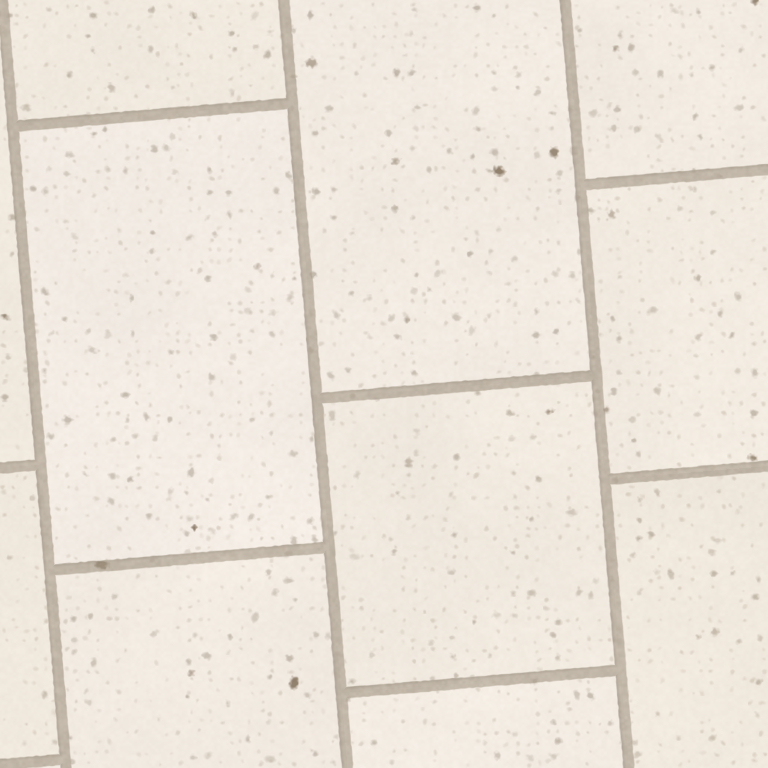
Reproduce this texture procedurally as a WebGL 1 fragment shader.

```glsl
precision highp float;
// Cream stone paving, slightly rotated: columns of alternating long and short
// slabs, each column shifted by its own phase, with taupe joints between them.
// Value noise mottles the stone; jittered cells scatter faint and dark specks.

uniform vec2 u_resolution;

const float TILT = 0.0828;
const float COLUMN_WIDTH = 0.3652;
const float COLUMN_START = 0.003;
const float PERIOD = 0.9648;        // one short plus one long slab
const float SHORT_LENGTH = 0.3848;
const float JOINT_HALF = 0.0073;
const vec4 COLUMN_PHASES = vec4(0.6074, 0.7454, 0.5514, 0.3027);

const vec3 STONE_LIGHT = vec3(0.953, 0.925, 0.893);
const vec3 STONE_DEEP = vec3(0.940, 0.911, 0.865);
const vec3 GROUT = vec3(0.755, 0.714, 0.655);
const vec3 SPECK_FAINT = vec3(0.74, 0.69, 0.62);
const vec3 SPECK_DARK = vec3(0.47, 0.40, 0.31);

float hash(vec2 p) {
  return fract(sin(dot(p, vec2(127.1, 311.7))) * 43758.5);
}

float noise(vec2 p) {
  vec2 i = floor(p);
  vec2 f = fract(p);
  f = f * f * (3.0 - 2.0 * f);
  float low = mix(hash(i), hash(i + vec2(1.0, 0.0)), f.x);
  float high = mix(hash(i + vec2(0.0, 1.0)), hash(i + vec2(1.0, 1.0)), f.x);
  return mix(low, high, f.y);
}

float fbm(vec2 p) {
  float sum = 0.0;
  float weight = 0.5;
  for (int i = 0; i < 4; i++) {
    sum += weight * noise(p);
    p = p * 2.03 + 17.3;
    weight *= 0.5;
  }
  return sum;
}

vec2 rotate(vec2 p, float angle) {
  float c = cos(angle);
  float s = sin(angle);
  return vec2(c * p.x - s * p.y, s * p.x + c * p.y);
}

// One randomly turned oval per occupied cell; radius is in canvas units.
float specks(vec2 p, float cells, float chance, float radius, float seed, float pixel) {
  vec2 cell = floor(p * cells);
  vec2 key = cell + seed;
  vec2 centre = 0.25 + 0.5 * vec2(hash(key + 3.1), hash(key + 7.7));
  vec2 offset = rotate((fract(p * cells) - centre) / cells, 6.283 * hash(key + 11.3));
  offset.x *= 0.65 + 0.35 * hash(key + 19.9);
  float size = radius * (0.45 + 0.55 * hash(key + 23.5));
  float ragged = (noise(p * 300.0 + seed) - 0.5) * radius * 0.6;
  float blur = pixel + 0.25 * radius;
  float shape = 1.0 - smoothstep(-blur, blur, length(offset) + ragged - size);
  return shape * step(hash(key), chance) * (0.4 + 0.6 * hash(key + 31.7));
}

float columnPhase(float column) {
  float slot = mod(column + 1.0, 4.0);
  vec4 isSlot = 1.0 - step(0.5, abs(vec4(0.0, 1.0, 2.0, 3.0) - slot));
  return dot(COLUMN_PHASES, isSlot);
}

// xy: signed offsets from the nearest upright and cross joint; zw: slab id.
vec4 paving(vec2 p) {
  float across = (p.x - COLUMN_START) / COLUMN_WIDTH;
  float column = floor(across);
  float sideOffset = (across - floor(across + 0.5)) * COLUMN_WIDTH;
  float along = p.y - columnPhase(column);
  float t = mod(along, PERIOD);
  float crossOffset = t;
  if (t > 0.5 * SHORT_LENGTH) crossOffset = t - SHORT_LENGTH;
  if (t > 0.5 * (SHORT_LENGTH + PERIOD)) crossOffset = t - PERIOD;
  float row = 2.0 * floor(along / PERIOD) + step(SHORT_LENGTH, t);
  return vec4(sideOffset, crossOffset, column, row);
}

void main() {
  vec2 uv = gl_FragCoord.xy / u_resolution.y;
  float pixel = 1.0 / u_resolution.y;
  vec2 p = rotate(vec2(uv.x, 1.0 - uv.y), TILT);
  vec4 slab = paving(p);

  // Stone: tone per slab, broad clouds and fine grain
  float tone = hash(slab.zw + vec2(0.0, 1.0));
  float clouds = fbm(uv * 7.0 + slab.zw * 5.3);
  float grain = noise(uv * 150.0) + noise(uv * 260.0 + 40.0) - 1.0;
  vec3 color = mix(STONE_LIGHT, STONE_DEEP, tone);
  color += (clouds - 0.47) * 0.035 + grain * vec3(0.012, 0.013, 0.015);

  // Joints: wavering edges and a shaded upper left rim
  vec2 gap = abs(slab.xy);
  float nearest = min(gap.x, gap.y) + (noise(uv * 190.0) - 0.5) * 0.0012;
  float joint = 1.0 - smoothstep(-pixel, pixel, nearest - JOINT_HALF);
  float side = gap.x < gap.y ? slab.x : slab.y;
  float rim = 1.0 - smoothstep(-JOINT_HALF, -0.3 * JOINT_HALF, side);
  vec3 grout = GROUT - 0.05 * rim + 0.03 * grain + 0.04 * (clouds - 0.47);
  color = mix(color, grout, joint);

  // Specks over stone and joints, from fine and faint to rare and dark
  float fine = specks(uv, 75.0, 0.35, 0.0026, 5.0, pixel);
  float medium = specks(uv + 0.37, 38.0, 0.26, 0.0042, 41.0, pixel);
  float rare = specks(uv + 0.71, 15.0, 0.07, 0.0055, 83.0, pixel);
  color = mix(color, min(color, SPECK_FAINT), 0.45 * fine);
  color = mix(color, min(color, SPECK_FAINT * 0.9), 0.65 * medium);
  color = mix(color, SPECK_DARK, 0.85 * rare);

  gl_FragColor = vec4(color, 1.0);
}
```
